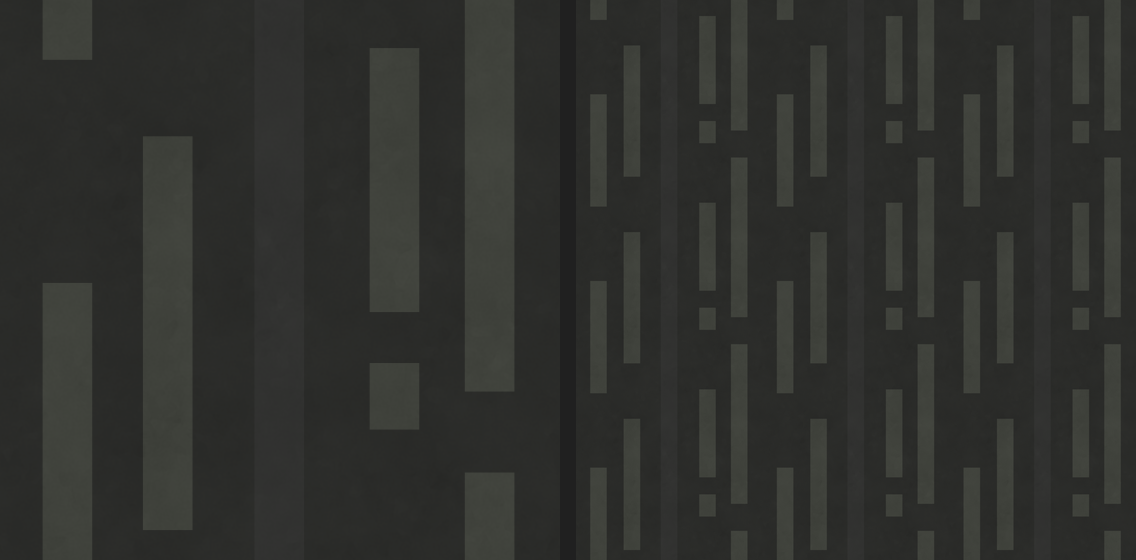
Left: one tile. Right: repeated 3 by 3.
Give the GLSL for this pattern, as a WebGL 2 fragment shader.

```glsl
#version 300 es
precision highp float;
// Dark worn panel with staggered vertical grey-green bars and one faint full-height stripe.

#define GROUND_COLOR vec3(0.166, 0.169, 0.160)
#define STRIPE_COLOR vec3(0.192, 0.194, 0.188)
#define BAR_COLOR vec3(0.251, 0.260, 0.235)
#define BAR_HALF_WIDTH 0.0443
#define STRIPE_X 0.4987
#define FLAKE_CELLS 26.0
#define FLAKE_STRENGTH 0.010
#define MOTTLE_STRENGTH 0.013
#define GRAIN_STRENGTH 0.005

uniform vec2 u_resolution;
out vec4 fragColor;

const float TAU = 6.2831853;

// Bars: x center, y center, half height; heights wrap around the tile.
const int BAR_COUNT = 5;
const vec3 BARS[BAR_COUNT] = vec3[](
    vec3(0.1204, 0.1940, 0.3008),
    vec3(0.2995, 0.4050, 0.3516),
    vec3(0.7044, 0.6784, 0.2357),
    vec3(0.7044, 0.2923, 0.0594),
    vec3(0.8743, 0.7285, 0.4277)
);

// Integer hash giving two values in 0..1.
vec2 hash2(vec2 cell, uint seed) {
    uvec2 q = uvec2(cell) * uvec2(1597u, 3812u) + seed * 7919u;
    uint n = (q.x ^ (q.y * 2731u)) * 2654435u + q.y;
    n = (n ^ (n >> 15)) * 739391u;
    n = (n ^ (n >> 13)) * 668265u;
    n ^= n >> 16;
    return vec2(n & 65535u, n >> 16) / 65535.0;
}

float cornerSlope(vec2 corner, vec2 offset, float period, uint seed) {
    float angle = TAU * hash2(mod(corner, period), seed).x;
    return dot(vec2(cos(angle), sin(angle)), offset);
}

// Gradient noise that wraps after a whole number of cells.
float gradientNoise(vec2 uv, float period, uint seed) {
    vec2 p = uv * period;
    vec2 i = floor(p);
    vec2 f = p - i;
    vec2 w = f * f * f * (f * (f * 6.0 - 15.0) + 10.0);
    vec2 e = vec2(1.0, 0.0);
    float low = mix(cornerSlope(i, f, period, seed),
                    cornerSlope(i + e, f - e, period, seed), w.x);
    float high = mix(cornerSlope(i + e.yx, f - e.yx, period, seed),
                     cornerSlope(i + 1.0, f - 1.0, period, seed), w.x);
    return mix(low, high, w.y);
}

float fractalNoise(vec2 uv, float period, uint seed) {
    float sum = 0.0;
    float gain = 1.0;
    for (uint octave = 0u; octave < 4u; octave++) {
        sum += gain * gradientNoise(uv, period, seed + octave);
        period *= 2.0;
        gain *= 0.55;
    }
    return sum;
}

// Overlapping leaf-like smudges, one per cell, each turned and shaded at random.
float flakes(vec2 uv, float period, uint seed) {
    vec2 p = uv * period;
    vec2 base = floor(p);
    float tone = 0.0;
    for (int y = -1; y <= 1; y++) {
        for (int x = -1; x <= 1; x++) {
            vec2 cell = base + vec2(x, y);
            vec2 id = mod(cell, period);
            vec2 traits = hash2(id, seed + 1u);
            float angle = TAU * traits.x;
            vec2 d = p - cell - 0.2 - 0.6 * hash2(id, seed);
            d = mat2(cos(angle), -sin(angle), sin(angle), cos(angle)) * d;
            float reach = length(d / vec2(0.72, 0.34));
            float body = 1.0 - smoothstep(0.75, 1.0, reach);
            tone += body * (traits.y - 0.5) * (1.0 + 1.5 * d.x);
        }
    }
    return tone;
}

// Coverage of a box centered in wrapped space.
float wrappedBox(vec2 uv, vec2 center, vec2 halfSize, vec2 pixel) {
    vec2 d = abs(fract(uv - center + 0.5) - 0.5) - halfSize;
    vec2 cover = clamp(0.5 - d / pixel, 0.0, 1.0);
    return cover.x * cover.y;
}

void main() {
    vec2 uv = gl_FragCoord.xy / u_resolution;
    vec2 pixel = 1.0 / u_resolution;

    // Flat shapes
    float stripe = wrappedBox(uv, vec2(STRIPE_X, 0.5), vec2(BAR_HALF_WIDTH, 1.0), pixel);
    vec3 color = mix(GROUND_COLOR, STRIPE_COLOR, stripe);
    float bars = 0.0;
    for (int i = 0; i < BAR_COUNT; i++) {
        bars = max(bars, wrappedBox(uv, BARS[i].xy, vec2(BAR_HALF_WIDTH, BARS[i].z), pixel));
    }
    color = mix(color, BAR_COLOR, bars);

    // Wear: patchy flakes, soft mottling and fine grain
    vec2 warp = vec2(gradientNoise(uv, 40.0, 11u), gradientNoise(uv, 40.0, 12u));
    vec2 worn = uv + 0.012 * warp;
    float patches = smoothstep(-0.35, 0.35, gradientNoise(uv, 7.0, 21u));
    float smudge = flakes(worn, FLAKE_CELLS, 31u) + 0.6 * flakes(worn, FLAKE_CELLS * 2.0, 41u);
    float wear = FLAKE_STRENGTH * smudge * mix(0.35, 1.0, patches);
    wear += MOTTLE_STRENGTH * fractalNoise(worn, 6.0, 51u);
    wear += GRAIN_STRENGTH * gradientNoise(uv, 180.0, 61u);
    color += wear * mix(0.8, 1.2, bars) * vec3(1.0, 1.03, 0.96);

    fragColor = vec4(color, 1.0);
}
```
